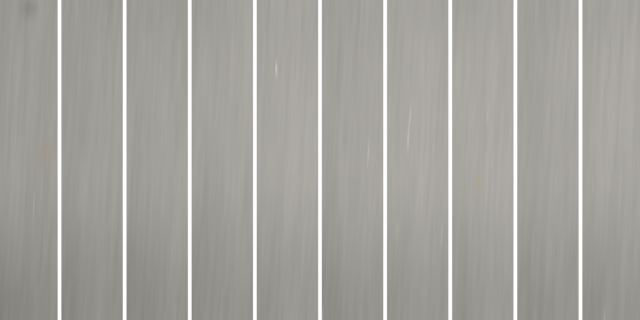
This texture is drawn by a Shadertoy shader. Its source:

```glsl
// Ten upright panels of brushed grey metal, parted by nine thin white gaps.
// Stretched value noise makes the leaning grain; broad gradients shade the
// sheet, and hashed scratches and a few soft stains give it wear.

float hash(vec2 p) {
    return fract(sin(dot(p, vec2(127.1, 311.7))) * 43758.5453);
}

float noise(vec2 p) {
    vec2 i = floor(p), f = fract(p);
    f = f * f * (3.0 - 2.0 * f);
    return mix(mix(hash(i), hash(i + vec2(1, 0)), f.x),
               mix(hash(i + vec2(0, 1)), hash(i + vec2(1, 1)), f.x), f.y);
}

// Soft elliptical spot: 1 at its centre, fading with the given radii
float spot(vec2 offset, vec2 radii) {
    vec2 q = offset / radii;
    return exp(-dot(q, q));
}

// Grain of three widths, centred on zero
float brushedGrain(vec2 p) {
    return 0.024 * (noise(p * vec2(110.0, 5.0)) - 0.5)
         + 0.020 * (noise(p * vec2(48.0, 2.5) + 17.0) - 0.5)
         + 0.016 * (noise(p * vec2(190.0, 14.0) + 41.0) - 0.5);
}

// Short pale scratches scattered over the sheet
float scratches(vec2 p) {
    float sum = 0.0;
    for (float i = 0.0; i < 70.0; i++) {
        vec2 centre = vec2(2.0 * hash(vec2(i, 1.3)), hash(vec2(i, 5.7)));
        float size = hash(vec2(i, 9.1));
        sum += pow(size, 4.0) * spot(p - centre, vec2(0.0025, 0.012 + 0.025 * size));
    }
    return sum;
}

void mainImage(out vec4 fragColor, in vec2 fragCoord) {
    vec2 p = fragCoord / iResolution.xy * vec2(2.0, 1.0);
    float pixel = 1.0 / iResolution.y;

    // Panel number, place across it, and distance to the nearest gap centre
    float pitch = 0.2035;
    float column = (p.x - 1.0) / pitch;
    float panel = floor(column);
    float across = fract(column);
    float gapDistance = pitch * min(across, 1.0 - across);

    // Broad shading: darker to the left, the foot and each panel's left side
    float foot = smoothstep(0.5, 0.0, p.y);
    float tone = 0.658
               - 0.035 * smoothstep(0.9, 0.0, p.x)
               - 0.060 * foot
               - 0.012 * smoothstep(0.75, 1.0, p.y)
               - (0.012 + 0.022 * foot) * smoothstep(0.7, 0.0, across)
               + 0.020 * (hash(vec2(panel, 3.0)) - 0.5)
               + 0.020 * (noise(p * vec2(5.0, 3.0) + panel * 7.0) - 0.5);

    // Grain and scratches lean slightly to the right as they rise
    vec2 leaning = vec2(p.x - 0.05 * p.y, p.y);
    tone += brushedGrain(leaning) + 0.07 * scratches(leaning);
    tone += 0.12 * spot(p - vec2(0.863, 0.785), vec2(0.003, 0.02));
    tone -= 0.06 * spot(p - vec2(0.09, 0.975), vec2(0.025, 0.03));
    vec3 metal = tone * vec3(1.0, 0.988, 0.95);

    // Faint warm stains
    float stain = 0.6 * spot(p - vec2(0.15, 0.52), vec2(0.022, 0.025))
                + spot(p - vec2(1.497, 0.445), vec2(0.006, 0.022));
    metal += stain * vec3(0.03, -0.01, -0.06);

    // White gaps between the panels
    float gap = 1.0 - smoothstep(-0.8 * pixel, 0.8 * pixel, gapDistance - 0.0059);
    fragColor = vec4(mix(metal, vec3(1.0), gap), 1.0);
}
```
